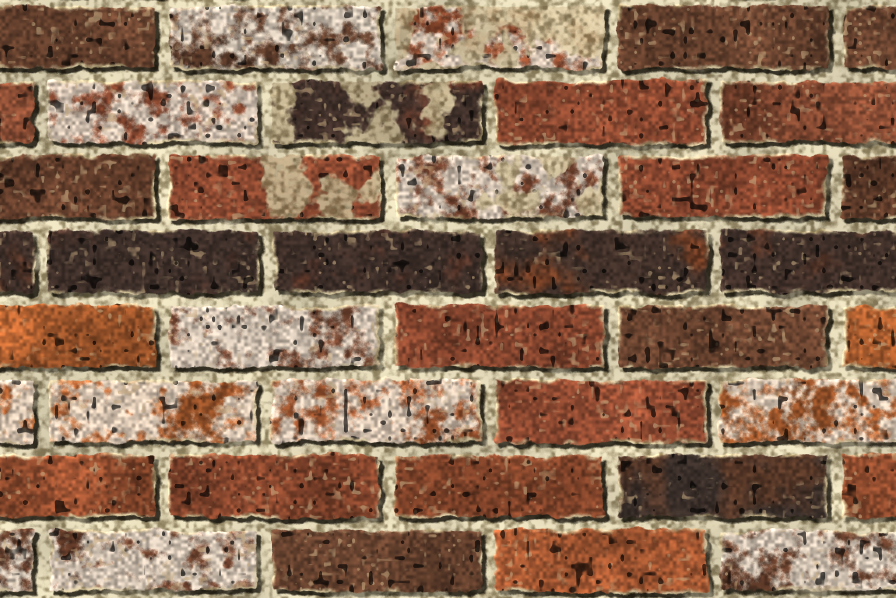
A Shadertoy shader for this texture:

```glsl
float hash(vec2 p) {
    vec3 q = fract(p.xyx * 0.1031);
    q += dot(q, q.yzx + 33.33);
    return fract((q.x + q.y) * q.z);
}

float noise(vec2 p) {
    vec2 i = floor(p), f = fract(p);
    f = f * f * (3.0 - 2.0 * f);
    return mix(mix(hash(i), hash(i + vec2(1, 0)), f.x),
               mix(hash(i + vec2(0, 1)), hash(i + vec2(1, 1)), f.x), f.y);
}

float fbm(vec2 p) {
    float sum = 0.0, amp = 0.5;
    for (int i = 0; i < 5; i++) {
        sum += amp * noise(p);
        p = mat2(1.6, 1.2, -1.2, 1.6) * p + 17.3;
        amp *= 0.5;
    }
    return sum / 0.97;
}

// Signed distance to the ragged brick outline; id is its column and row
float brickDistance(vec2 p, out vec2 id) {
    p += 0.005 * (vec2(noise(p * 9.0), noise(p * 9.0 + 40.0)) - 0.5);
    float row = floor(p.y * 8.0);
    float x = p.x / 0.375 - mix(0.184, 0.728, mod(row, 2.0));
    id = vec2(mod(floor(x), 4.0), row);
    vec2 q = (vec2(fract(x), fract(p.y * 8.0)) - 0.5) * vec2(0.375, 0.125);
    q = abs(q) - vec2(0.175, 0.0515) + 0.003 * (hash(id + 71.0) - 0.5) + 0.003;
    float box = length(max(q, 0.0)) + min(max(q.x, q.y), 0.0) - 0.003;
    return box + 0.014 * (fbm(p * 45.0) - 0.5);
}

vec3 brickColor(vec2 p, vec2 id) {
    float tone = hash(id + 13.0), kind = hash(id + 29.0);
    float burntRow = 1.0 - step(0.5, abs(id.y - 4.0));
    vec2 seed = p + id * 3.7;
    float cloud = fbm(seed * 9.0), patches = fbm(seed * 24.0);

    // Fired clay, from brown through red to orange
    vec3 clay = mix(vec3(0.37, 0.24, 0.17), vec3(0.52, 0.27, 0.18), smoothstep(0.0, 0.45, tone));
    clay = mix(clay, vec3(0.66, 0.36, 0.18), smoothstep(0.5, 1.0, tone));
    clay *= 0.65 + 0.7 * cloud;

    // Scorched faces, strongest in one course
    float burnt = max(burntRow * step(0.5, id.x + kind), step(kind, 0.1));
    float scorch = smoothstep(0.3, 0.55, 0.6 * cloud + 0.4 * patches + 0.1 * burntRow);
    clay = mix(clay, vec3(0.19, 0.165, 0.155), 0.85 * burnt * scorch);

    // Limewash worn into flakes
    float washed = step(0.77, kind) * (1.0 - burntRow);
    float flakes = smoothstep(0.4, 0.6, 0.45 * cloud + 0.55 * fbm(seed * 55.0) + 0.04);
    clay = mix(clay, vec3(0.85, 0.81, 0.75), 0.88 * washed * flakes);

    // Sandy grain, pale flecks and dark pits
    clay *= 0.72 + 0.56 * noise(p * 170.0);
    float fleck = smoothstep(0.68, 0.9, noise(p * 125.0 + 9.0)) * smoothstep(0.35, 0.65, patches);
    clay = mix(clay, vec3(0.77, 0.66, 0.5), 0.6 * fleck);
    float pit = smoothstep(0.79, 0.9, noise(p * vec2(95.0, 75.0) + 31.0));
    return clay * (1.0 - 0.65 * pit);
}

vec3 mortarColor(vec2 p) {
    float grit = 0.55 * fbm(p * 65.0) + 0.45 * noise(p * 150.0);
    vec3 c = mix(vec3(0.53, 0.48, 0.35), vec3(0.91, 0.87, 0.74), smoothstep(0.2, 0.65, grit));
    return c * (0.88 + 0.2 * noise(p * 12.0));
}

void mainImage(out vec4 fragColor, in vec2 fragCoord) {
    vec2 p = fragCoord / iResolution.xy * vec2(1.5, 1.0);
    float px = 1.0 / iResolution.y;
    vec2 id, casterId;
    float d = brickDistance(p, id);
    float caster = brickDistance(p + vec2(-0.007, 0.007), casterId);
    vec3 mortar = mortarColor(p);

    // Mortar smeared over some faces and left along the edges
    float smear = smoothstep(0.54, 0.61, fbm(p * 15.0 + id * 7.0)) * step(0.82, hash(id + 53.0));
    float rim = smoothstep(-0.008, -0.001, d) * smoothstep(0.45, 0.65, fbm(p * 22.0 + 5.0));
    vec3 face = mix(brickColor(p, id), mortar * vec3(0.96, 0.93, 0.88), max(0.85 * smear, rim));
    face *= 1.0 + 0.25 * smoothstep(0.0, 0.008, caster) * (1.0 - smear);

    // Shade falls to the right of and below each brick
    float shade = 1.0 - smoothstep(-0.002, 0.003, caster);
    shade *= 0.5 + 0.5 * smoothstep(0.3, 0.5, fbm(p * 18.0 + 60.0));
    mortar *= mix(vec3(1.0), vec3(0.24, 0.23, 0.2), shade);

    vec3 color = mix(face, mortar, smoothstep(-px, px, d));
    fragColor = vec4(clamp(color, 0.0, 1.0), 1.0);
}
```
